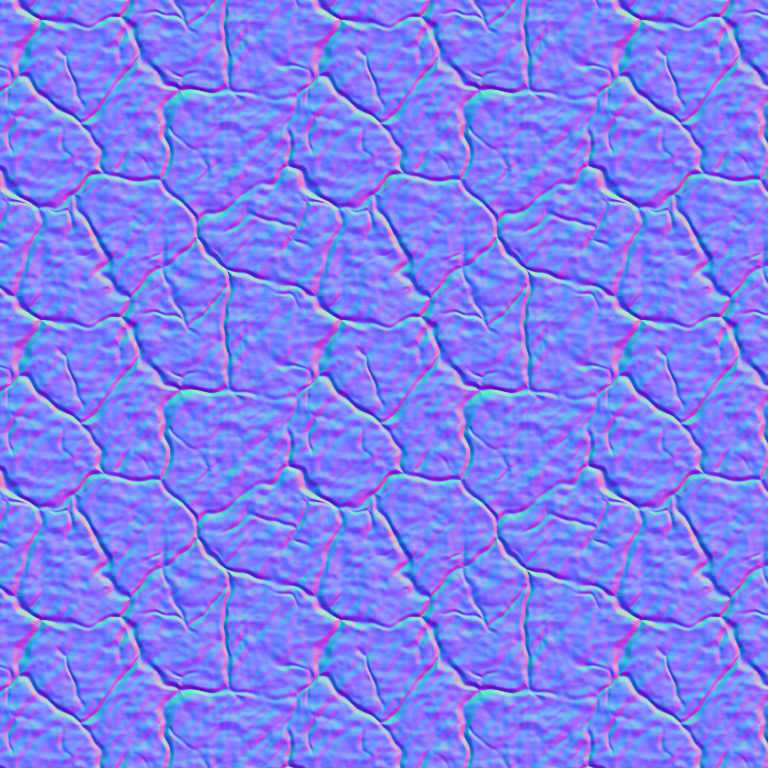
A Shadertoy shader for this texture map:

```glsl
const float REPEATS = 2.56;        // tiles across the canvas
const float PLATES = 3.0;          // large cracked plates per tile side
const float SPLINTERS = 5.0;       // small plates per tile side
const float CRACK_WIDTH = 0.0105;  // lengths and heights in tile units
const float CRACK_DEPTH = 0.021;
const float HAIRLINE_WIDTH = 0.008;
const float HAIRLINE_DEPTH = 0.010;
const float JITTER = 0.88;
const float BEND = 0.060;
const float RAGGEDNESS = 0.024;
const float GRAIN = 1.15;
const float SAMPLE_STEP = 0.0035;

// Integer hash of a wrapped lattice point, two values in 0..1
vec2 hash2(vec2 cell, vec2 period, float seed) {
    uvec2 k = uvec2(mod(cell, period));
    uint n = k.x * 1597u + k.y * 51749u + uint(seed) * 7919u + 17u;
    n = (n ^ (n >> 15)) * 73244475u;
    n = (n ^ (n >> 15)) * 73244475u;
    n ^= n >> 16;
    return vec2(n & 65535u, n >> 16) / 65535.0;
}

float latticeSlope(vec2 cell, vec2 offset, vec2 period, float seed) {
    float angle = 6.28318 * hash2(cell + offset, period, seed).x;
    return angle;
}

float cornerValue(vec2 cell, vec2 f, vec2 corner, vec2 period, float seed) {
    float angle = latticeSlope(cell, corner, period, seed);
    return dot(vec2(cos(angle), sin(angle)), f - corner);
}

// Gradient noise that wraps at the given period
float noise(vec2 p, vec2 period, float seed) {
    vec2 cell = floor(p), f = p - cell;
    vec2 u = f * f * f * (f * (f * 6.0 - 15.0) + 10.0);
    float low = mix(cornerValue(cell, f, vec2(0, 0), period, seed),
                    cornerValue(cell, f, vec2(1, 0), period, seed), u.x);
    float high = mix(cornerValue(cell, f, vec2(0, 1), period, seed),
                     cornerValue(cell, f, vec2(1, 1), period, seed), u.x);
    return mix(low, high, u.y);
}

float tileNoise(vec2 p, vec2 frequency, float seed) {
    return noise(p * frequency, frequency, seed);
}

// Distance to the nearest plate border, in tile units
float borderDistance(vec2 p, float count, float seed) {
    p *= count;
    vec2 cell = floor(p), nearest = vec2(0), nearestCell = vec2(0);
    float best = 1e3;
    for (int j = -1; j <= 1; j++)
    for (int i = -1; i <= 1; i++) {
        vec2 c = cell + vec2(i, j);
        vec2 r = c + 0.5 + JITTER * (hash2(c, vec2(count), seed) - 0.5) - p;
        if (dot(r, r) < best) {
            best = dot(r, r);
            nearest = r;
            nearestCell = c;
        }
    }
    float border = 1e3;
    for (int j = -2; j <= 2; j++)
    for (int i = -2; i <= 2; i++) {
        if (i == 0 && j == 0) continue;
        vec2 c = nearestCell + vec2(i, j);
        vec2 r = c + 0.5 + JITTER * (hash2(c, vec2(count), seed) - 0.5) - p;
        border = min(border, dot(0.5 * (nearest + r), normalize(r - nearest)));
    }
    return border / count;
}

float groove(float distanceToLine, float width) {
    float t = distanceToLine / width;
    return exp(-t * t);
}

// Wrinkled stone surface: slanted folds, streaks and fine grit
float grainHeight(vec2 p) {
    float folds = 0.010 * tileNoise(p, vec2(10, 18), 1.0);
    float slanted = tileNoise(vec2(p.x, p.y - p.x), vec2(7, 15), 2.0);
    float creases = 0.012 * sqrt(slanted * slanted + 0.006);
    float streaks = 0.0024 * tileNoise(p, vec2(38, 13), 3.0);
    float grit = 0.0055 * tileNoise(p, vec2(23, 33), 4.0);
    float dust = 0.0016 * tileNoise(p, vec2(44, 47), 5.0);
    return GRAIN * (folds + creases + streaks + grit + dust);
}

float surfaceHeight(vec2 p) {
    // Bent and ragged crack lines
    vec2 bend = vec2(tileNoise(p, vec2(5), 6.0), tileNoise(p, vec2(5), 7.0));
    vec2 rag = vec2(tileNoise(p, vec2(15), 8.0), tileNoise(p, vec2(15), 9.0));
    vec2 q = p + BEND * bend + RAGGEDNESS * rag;

    // Cracks deepen and fade along their length
    float wear = clamp(0.8 + 1.1 * tileNoise(p, vec2(4), 10.0), 0.3, 1.15);
    float broken = smoothstep(-0.05, 0.25, tileNoise(p, vec2(6), 11.0));
    float cracks = CRACK_DEPTH * wear * groove(borderDistance(q, PLATES, 12.0), CRACK_WIDTH);
    float hairlines = HAIRLINE_DEPTH * broken
                    * groove(borderDistance(q, SPLINTERS, 13.0), HAIRLINE_WIDTH);
    return grainHeight(p + 0.3 * (q - p)) - max(cracks, hairlines);
}

void mainImage(out vec4 fragColor, in vec2 fragCoord) {
    vec2 p = fract((fragCoord / iResolution.xy - vec2(0, 1)) * REPEATS);

    // Central differences give the surface normal
    vec2 e = vec2(SAMPLE_STEP, 0);
    vec2 slope = vec2(surfaceHeight(p + e.xy) - surfaceHeight(p - e.xy),
                      surfaceHeight(p + e.yx) - surfaceHeight(p - e.yx)) / (2.0 * SAMPLE_STEP);
    vec3 normal = normalize(vec3(-slope, 1.0));
    fragColor = vec4(0.5 + 0.5 * normal, 1.0);
}
```
